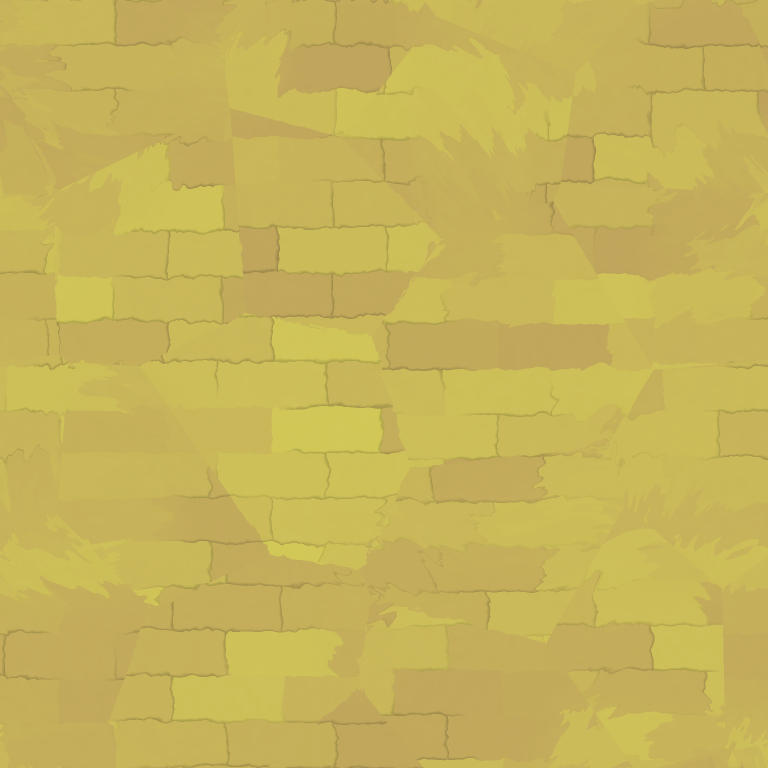
Give the GLSL for this texture, as a Shadertoy shader.

```glsl
// Ochre brick wall painted with a dry brush: staggered bricks in close tones, cut by
// straight-edged Voronoi facets. Each facet has its own stroke direction, and bristle
// noise frays the brick edges along it; the calmer joints keep a ragged shadow.

#define COLUMNS 7.0
#define ROWS 17.0
#define FACETS 4.0
#define CRISP_FRAY 0.010
#define WILD_FRAY 0.13
#define EDGE_WOBBLE 0.008
#define JOINT_WIDTH 0.0045
#define JOINT_DEPTH 0.17
#define TAU 6.2831853

const vec3 CLAY = vec3(0.745, 0.635, 0.362);
const vec3 STRAW = vec3(0.822, 0.785, 0.342);

vec2 hash2(vec2 p) {
    vec3 q = fract(vec3(p.xyx) * vec3(0.1031, 0.1030, 0.0973));
    q += dot(q, q.yzx + 33.33);
    return fract((q.xx + q.yz) * q.zy);
}

float noise(vec2 p) {
    vec2 i = floor(p), f = fract(p);
    f = f * f * (3.0 - 2.0 * f);
    float low = mix(hash2(i).x, hash2(i + vec2(1, 0)).x, f.x);
    float high = mix(hash2(i + vec2(0, 1)).x, hash2(i + vec2(1, 1)).x, f.x);
    return mix(low, high, f.y);
}

float fbm(vec2 p) {
    float sum = 0.0, weight = 0.53;
    for (int i = 0; i < 3; i++) {
        sum += weight * noise(p);
        p = p * 2.03 + 17.3;
        weight *= 0.55;
    }
    return sum;
}

// Nearest facet: xy = wrapped id, zw = centre on the canvas
vec4 facet(vec2 p) {
    vec2 base = floor(p * FACETS);
    vec4 nearest = vec4(0.0);
    float best = 1e5;
    for (int y = -1; y <= 1; y++)
    for (int x = -1; x <= 1; x++) {
        vec2 cell = base + vec2(x, y);
        vec2 id = mod(cell, FACETS);
        vec2 centre = (cell + 0.1 + 0.8 * hash2(id + 11.0)) / FACETS;
        float d = distance(p, centre);
        if (d < best) {
            best = d;
            nearest = vec4(id, centre);
        }
    }
    return nearest;
}

vec3 paint(vec2 p) {
    // Bristle streaks in the curved frame of this facet
    vec4 stroke = facet(p);
    vec2 seed = hash2(stroke.xy + 3.0);
    float angle = TAU * seed.x + 1.8 * (noise(p * 4.0) - 0.5);
    vec2 dir = vec2(cos(angle), sin(angle));
    vec2 local = p - stroke.zw;
    vec2 along = vec2(dot(local, dir), dot(local, vec2(-dir.y, dir.x)));
    float bristle = fbm(along * vec2(15.0, 75.0) + seed * 50.0 + 40.0) - 0.47;

    // Loose patches fray far, calm ones only wobble
    float wild = smoothstep(0.36, 0.72, noise(p * 6.5 + 5.0));
    vec2 wobble = vec2(fbm(p * 65.0 + 9.0), fbm(p * 65.0 + 71.0)) - 0.47;
    vec2 q = p + dir * bristle * mix(CRISP_FRAY, WILD_FRAY, wild) + wobble * EDGE_WOBBLE;

    // Facet edges stay straight except in loose patches
    float loose = smoothstep(0.45, 0.6, noise(p * 5.0 + 31.0));
    vec2 plate = facet(mix(p, q, loose)).xy;
    vec2 shift = (hash2(plate + 23.0) - 0.5) * vec2(0.025, 0.022);

    // Staggered bricks
    vec2 grid = (q + shift) * vec2(COLUMNS, ROWS);
    grid.x += 0.5 * mod(floor(grid.y), 2.0);
    vec2 brick = mod(floor(grid), vec2(COLUMNS, ROWS));
    vec2 f = fract(grid);

    // Tone: brick, facet and a little bristle streaking
    float tone = mix(hash2(brick + plate * 19.0 + 7.0).x, hash2(plate + 41.0).y, 0.25);
    float dry = smoothstep(0.06, 0.12, bristle) * wild;
    tone = mix(tone, 0.55, 0.3 * wild) + 0.13 * dry * (seed.y - 0.4);
    vec3 colour = mix(CLAY, STRAW, clamp(tone, 0.0, 1.0));

    // Worn shadow under and to the right of each brick
    vec2 gap = vec2(1.0 - f.x, f.y) / vec2(COLUMNS, ROWS);
    float joint = 1.0 - smoothstep(0.0, JOINT_WIDTH, min(gap.x, gap.y));
    float kept = (1.0 - wild) * smoothstep(0.35, 0.6, noise(p * 9.0 + 57.0));
    colour *= 1.0 - JOINT_DEPTH * joint * kept;
    return colour + 0.008 * (fbm(p * 90.0) - 0.47);
}

void mainImage(out vec4 fragColor, in vec2 fragCoord) {
    // Four samples smooth every edge
    vec3 sum = vec3(0.0);
    for (int i = 0; i < 4; i++) {
        vec2 offset = vec2(i % 2, i / 2) * 0.5 - 0.25;
        sum += paint((fragCoord + offset) / iResolution.xy);
    }
    fragColor = vec4(sum * 0.25, 1.0);
}
```
